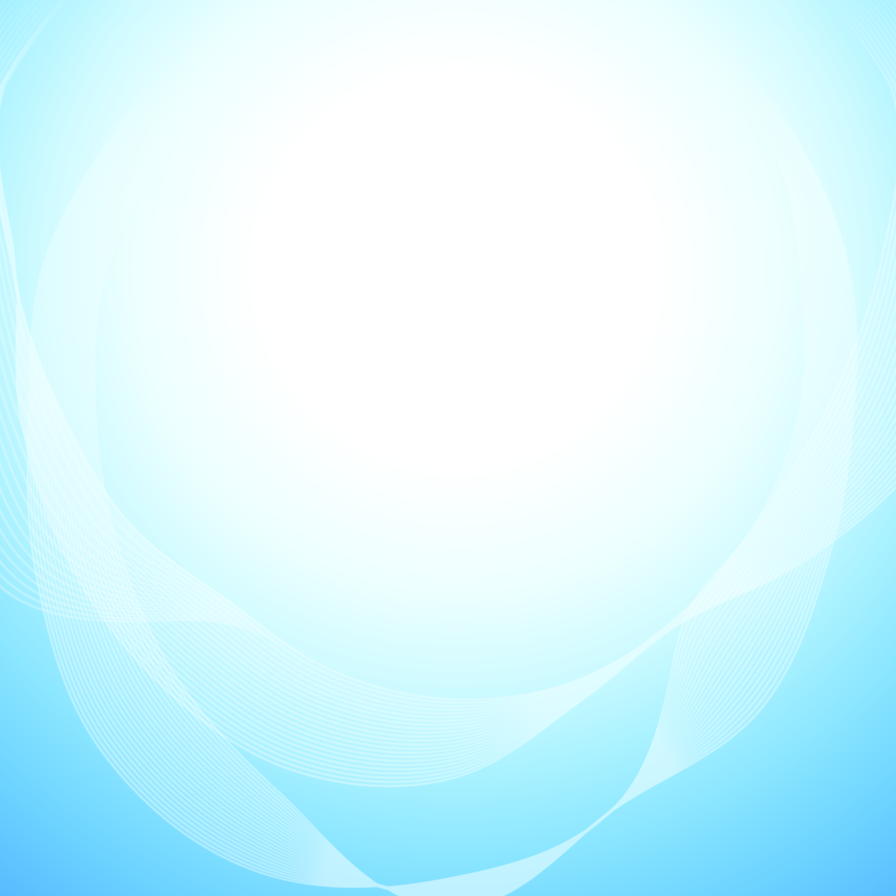
This background is drawn by a Shadertoy shader. Its source:

```glsl
// Pale blue radial glow wrapped by twisted ribbons of fine white lines.

// Glow: colour stops by distance from its centre
const vec2 GLOW_CENTRE = vec2(0.51, 0.70);
const int STOPS = 7;
const float STOP_RADIUS[STOPS] = float[](0.22, 0.36, 0.46, 0.56, 0.66, 0.76, 0.88);
const vec3 STOP_COLOUR[STOPS] = vec3[](
    vec3(1.00, 1.00, 1.00), vec3(0.93, 1.00, 1.00), vec3(0.82, 0.985, 1.00),
    vec3(0.67, 0.95, 1.00), vec3(0.54, 0.90, 1.00), vec3(0.43, 0.83, 1.00),
    vec3(0.33, 0.72, 1.00));

// Ribbons: edge radii around a centre, at even angles from left to right
const vec2 RIBBON_CENTRE = vec2(0.50, 0.62);
const int KNOTS = 13;
const float KNOT_STEP = radians(20.0);
const float INNER_LOW[KNOTS] = float[](
    0.57, 0.49, 0.485, 0.49, 0.50, 0.51, 0.49, 0.43, 0.41, 0.475, 0.56, 0.62, 0.68);
const float INNER_HIGH[KNOTS] = float[](
    0.575, 0.495, 0.44, 0.41, 0.38, 0.39, 0.40, 0.405, 0.40, 0.40, 0.43, 0.49, 0.57);
const float OUTER_LOW[KNOTS] = float[](
    0.44, 0.46, 0.475, 0.53, 0.60, 0.63, 0.60, 0.55, 0.41, 0.40, 0.40, 0.40, 0.42);
const float OUTER_HIGH[KNOTS] = float[](
    0.38, 0.39, 0.40, 0.43, 0.48, 0.54, 0.635, 0.555, 0.54, 0.49, 0.46, 0.455, 0.45);
const float SIDE_LOW[KNOTS] = float[](
    0.66, 0.60, 0.59, 0.565, 0.41, 0.385, 0.39, 0.40, 0.40, 0.40, 0.40, 0.40, 0.40);

const vec3 LINE_COLOUR = vec3(0.95, 1.0, 1.0);
const float LINE_WIDTH = 0.0016;
const float LINE_OPACITY = 0.65;
const float VEIL_OPACITY = 0.07;
const float MIN_GAP = 0.004;
const float SLOPE_STEP = 0.01;

vec3 glow(vec2 p) {
    float d = distance(p, GLOW_CENTRE);
    vec3 colour = STOP_COLOUR[0];
    for (int i = 1; i < STOPS; i++) {
        float t = (d - STOP_RADIUS[i - 1]) / (STOP_RADIUS[i] - STOP_RADIUS[i - 1]);
        colour = mix(colour, STOP_COLOUR[i], clamp(t, 0.0, 1.0));
    }
    return colour;
}

// Catmull-Rom curve through the knots of one ribbon edge
float edgeRadius(float knots[KNOTS], float angle) {
    float x = clamp(angle / KNOT_STEP + float(KNOTS / 2), 0.0, float(KNOTS) - 1.001);
    int i = int(x);
    float t = fract(x);
    float a = knots[max(i - 1, 0)];
    float b = knots[i];
    float c = knots[i + 1];
    float d = knots[min(i + 2, KNOTS - 1)];
    return b + 0.5 * t * (c - a + t * (2.0 * a - 5.0 * b + 4.0 * c - d
        + t * (3.0 * (b - c) + d - a)));
}

// Opacity of lines spread evenly between two edges; they bunch where edges cross
float ribbon(vec2 polar, float low[KNOTS], float high[KNOTS], float lines, float pixel) {
    float a = edgeRadius(low, polar.x);
    float b = edgeRadius(high, polar.x);
    float middle = 0.5 * (a + b);
    float gap = max(abs(b - a), MIN_GAP);
    float across = (polar.y - middle) / gap;

    // Convert radial offsets to distances perpendicular to the lines
    float nextA = edgeRadius(low, polar.x + SLOPE_STEP);
    float nextB = edgeRadius(high, polar.x + SLOPE_STEP);
    float slope = mix(nextA - a, nextB - b, 0.5) / (SLOPE_STEP * middle);
    float spacing = gap / lines * inversesqrt(1.0 + slope * slope);

    // Fade to the mean coverage once lines are too close to resolve
    float offset = abs(fract((across + 0.5) * lines + 0.5) - 0.5) * spacing;
    float reach = LINE_WIDTH + pixel;
    float line = (1.0 - smoothstep(0.0, reach, offset)) * LINE_WIDTH / reach;
    float mean = min(LINE_WIDTH / spacing, 0.75);
    float ink = mix(line, mean, smoothstep(0.3, 0.65, pixel / spacing));

    float outside = (abs(across) - 0.5) * gap - 0.3 * spacing;
    float inside = 1.0 - smoothstep(-pixel, pixel, outside);
    return inside * (VEIL_OPACITY + LINE_OPACITY * ink);
}

void mainImage(out vec4 fragColor, in vec2 fragCoord) {
    vec2 p = fragCoord / iResolution.xy;
    float pixel = 1.0 / min(iResolution.x, iResolution.y);
    vec3 colour = glow(p);

    // Angle is zero straight down and grows to the right
    vec2 q = p - RIBBON_CENTRE;
    vec2 polar = vec2(atan(q.x, -q.y), length(q));
    float fade = 1.0 - smoothstep(1.95, 2.4, abs(polar.x));
    float sideFade = 1.0 - smoothstep(-0.8, -0.3, polar.x);

    // Layer the ribbons, only ever lightening the glow
    float outer = ribbon(polar, OUTER_LOW, OUTER_HIGH, 24.0, pixel);
    float inner = ribbon(polar, INNER_LOW, INNER_HIGH, 22.0, pixel);
    float side = ribbon(polar, SIDE_LOW, INNER_HIGH, 16.0, pixel) * sideFade;
    colour = mix(colour, max(colour, LINE_COLOUR), outer * fade);
    colour = mix(colour, max(colour, LINE_COLOUR), inner * fade);
    colour = mix(colour, max(colour, LINE_COLOUR), 0.8 * side * fade);

    fragColor = vec4(colour, 1.0);
}
```
